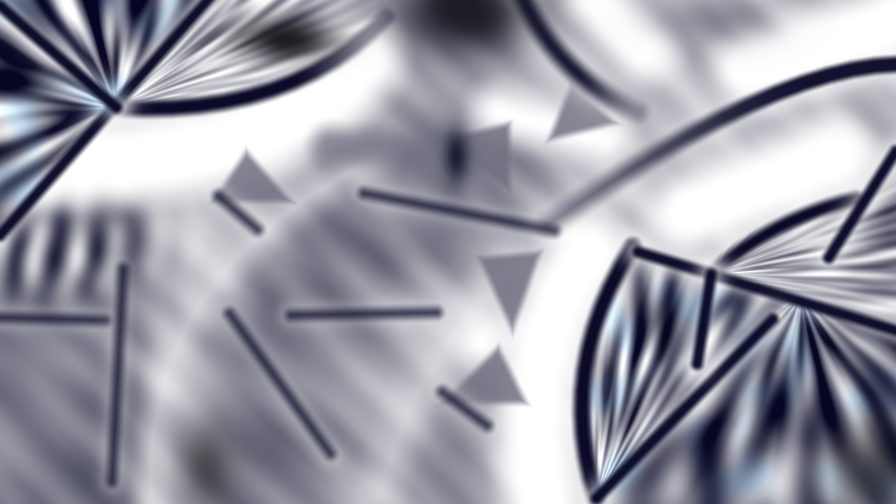
Give the GLSL for this background, as a WebGL 1 fragment shader.

```glsl
precision highp float;
// Abstract glasswork: grey ribbons and white pools crossed by navy leading with
// pale halos. Panes hold gradient noise fanned around hubs. One tone value is
// painted in layers, then coloured.
uniform vec2 u_resolution;

const vec2 CANVAS = vec2(16, 9);
const vec3 NAVY = vec3(.025, .025, .14);
const vec3 WHITE = vec3(1);
const vec3 SOOT = vec3(.11, .11, .12);
const vec3 ICE = vec3(.87, .97, 1.03);
const float BASE_TONE = .72;
const float WEDGE_TONE = .42;
const float HALO = .65;
const float STREAK = .95;
const float EDGE = .09;
const float BLUR = .4;
const vec2 HUB_NW = vec2(2.08, 7.08);
const vec2 HUB_E = vec2(12.7, 4.1);
const vec2 HUB_S = vec2(10.65, .1);
const vec2 HUB_SE = vec2(14.3, 3.7);

vec2 p;
float tone = BASE_TONE;

vec2 gradient(vec2 i) {
  float a = 6.2832 * fract(sin(dot(i, vec2(127.1, 311.7))) * 43758.5);
  return vec2(cos(a), sin(a));
}

float corner(vec2 i, vec2 f, vec2 o) { return dot(gradient(i + o), f - o); }

float noise(vec2 q) {
  vec2 i = floor(q), f = q - i, u = f * f * (3. - 2. * f), e = vec2(1, 0);
  return mix(mix(corner(i, f, e.yy), corner(i, f, e), u.x),
             mix(corner(i, f, e.yx), corner(i, f, e.xx), u.x), u.y);
}

// Streaks running outwards from a hub
float fan(vec2 d, float spokes) {
  return noise(vec2(atan(d.x, d.y) * spokes, length(d) * .75));
}

// Distances to a segment and to a quadratic curve
float seg(vec4 s) {
  vec2 d = s.zw - s.xy, q = p - s.xy;
  return length(q - d * clamp(dot(q, d) / dot(d, d), 0., 1.));
}

float curve(vec4 s, vec2 c) {
  float d = 99.;
  vec2 last = s.xy;
  for (int i = 1; i <= 12; i++) {
    float k = float(i) / 12.;
    vec2 next = mix(mix(s.xy, s.zw, k), mix(s.zw, c, k), k);
    d = min(d, seg(vec4(last, next)));
    last = next;
  }
  return d;
}

// Signed distance, positive on the left of the line
float side(vec4 s) {
  vec2 d = normalize(s.zw - s.xy), q = p - s.xy;
  return d.x * q.y - d.y * q.x;
}

float inside(float d) { return smoothstep(-EDGE, EDGE, d); }
float band(float d, float w, float soft) { return 1. - smoothstep(w - soft, w + soft, d); }
float blob(vec4 s) { vec2 q = (p - s.xy) / s.zw; return exp(-dot(q, q)); }
void shade(float target, float mask) { tone = mix(tone, target, mask); }
void pool(float d, float w) { shade(1., band(d, w, BLUR)); }

// Clockwise triangle
void wedge(vec4 s, vec2 c) {
  float d = max(side(s), max(side(vec4(s.zw, c)), side(vec4(c, s.xy))));
  shade(WEDGE_TONE, .85 * inside(-d));
}

void ink(float d, float w, float soft, float depth) {
  shade(1., HALO * depth * depth * exp(-d * d / (7. * w * w)));
  shade(0., depth * band(d, w, soft));
}
void strut(vec4 s) { ink(seg(s), .09, .11, .72); }
void lead(vec4 s) { ink(seg(s), .1, .07, .96); }

void main() {
  p = gl_FragCoord.xy / u_resolution * CANVAS;

  // Grey ribbons and shadows
  shade(.46, .9 * band(curve(vec4(5, 0, 4.5, 4), vec2(8.3, 6)), 1.3, .8));
  shade(.45, smoothstep(3., 2.2, p.x) * smoothstep(5.7, 5.1, p.y));
  shade(.1, blob(vec4(8.2, 8.8, 1.4, .9)));
  shade(.5, blob(vec4(8.1, .6, .8, 1.4)));
  shade(.88, .8 * band(curve(vec4(2.7, 0, 2.5, 4.2), vec2(6.8, 6.2)), .15, BLUR));
  shade(.85, .7 * band(curve(vec4(6.8, .2, 7.8, 4), vec2(11.5, 5.8)), .25, BLUR));

  // White pools
  pool(curve(vec4(.9, 6.1, 4.8, 6), vec2(6.4, 7.9)), .72);
  pool(curve(vec4(9.7, 0, 9.2, 2.6), vec2(10.5, 4.5)), .65);
  pool(seg(vec4(10.6, 9, 11.5, 8.1)), .5);
  pool(seg(vec4(13.4, 7.8, 16, 8.6)), .65);
  pool(seg(vec4(12.3, 5.2, 14.9, 6.2)), .65);
  pool(seg(vec4(8.9, 7, 10.8, 6.5)), BLUR);
  shade(1., blob(vec4(8.6, 2.9, .6, .6)));
  shade(.4, .8 * blob(vec4(12.8, 8.7, 1, .45)));

  // Drifting streaks and pale bars
  tone += STREAK * tone * (1. - tone) * noise(vec2((p.x + p.y) * 1.3, (p.y - p.x) * .4));
  tone += .38 * sin(9. * p.x - p.y + 2. * noise(p * .7)) * blob(vec4(.9, 4.5, 1.5, .65));

  // Soft wedges
  wedge(vec4(8.55, 4.4, 9.65, 4.5), vec2(9.15, 3.1));
  wedge(vec4(3.8, 5.4, 4.4, 6.3), vec2(5.2, 5.4));
  wedge(vec4(7.9, 1.8, 8.9, 2.8), vec2(9.4, 1.8));
  wedge(vec4(9.8, 6.5, 10.2, 7.5), vec2(11, 6.8));
  wedge(vec4(7.9, 6.5, 9.1, 6.8), vec2(9.1, 5.6));
  shade(WEDGE_TONE, .7 * band(seg(vec4(5.9, 6.4, 8, 6.2)), .3, .25));
  shade(.05, .9 * blob(vec4(8.15, 6.2, .22, .5)));

  // Streaked panes
  vec4 mullion = vec4(0, 4.8, 3.8, 9.1), roof = vec4(11.4, 4.5, 16, 3.1);
  vec4 brace = vec4(HUB_S, 13.8, 3.3);
  float below = inside(-side(roof)), dx = p.x - HUB_NW.x, dy = p.y - 1.7;
  float nw = inside(side(mullion)), south = below * inside(side(brace));
  south *= inside(p.x - 10.4 - .11 * dy * dy);
  float se = below * inside(-side(brace));
  float bay = (1. - nw) * inside(p.y - 7.1 - .07 * dx * dx) * smoothstep(7.4, 6.2, p.x);
  float east = (1. - below) * inside(4.1 + .85 * sqrt(max(p.x - HUB_E.x, 0.)) - p.y);
  shade(.4 + 1.2 * fan(p - HUB_NW, 6.), nw);
  shade(.68 + .7 * fan(p - HUB_NW, 22.), bay);
  shade(.45 + 1.2 * fan(p - HUB_S, 13.), south);
  shade(.38 + .9 * fan(HUB_SE - p, 6.), se);
  shade(.62 + .7 * fan(p - HUB_E, 20.), east * step(HUB_E.x, p.x));
  tone = clamp(tone, 0., 1.);

  // Faint struts
  strut(vec4(0, 3.33, 1.9, 3.28));
  strut(vec4(5.2, 3.37, 7.8, 3.42));
  strut(vec4(6.5, 5.55, 9.9, 4.88));
  strut(vec4(2.2, 4.2, 2, .4));
  strut(vec4(4.1, 3.4, 5.9, .9));
  strut(vec4(3.9, 5.5, 4.6, 4.9));
  strut(vec4(7.9, 2, 8.7, 1.4));

  // Navy leading
  float fade = smoothstep(9.5, 14.5, p.x);
  ink(curve(vec4(9.8, 5, 13.8, 7.8), vec2(16, 7.85)), .14, .2 - .13 * fade, .45 + .5 * fade);
  ink(curve(vec4(9.3, 9.1, 10, 7.6), vec2(11.4, 7)), .15, .14, .9 - .6 * smoothstep(10.3, 11.4, p.x));
  ink(curve(vec4(HUB_NW, 5.2, 6.9), vec2(6.9, 8.7)), .14, EDGE, .98 - .6 * smoothstep(5.2, 6.9, p.x));
  ink(curve(vec4(11.3, 4.6, 9.9, 2.4), HUB_S), .14, EDGE, .98);
  ink(curve(vec4(HUB_E, 13.8, 5.1), vec2(15.3, 5.45)), .12, EDGE, .98);
  lead(mullion);
  lead(vec4(0, 8.9, HUB_NW));
  lead(roof);
  lead(vec4(16, 6.3, 14.8, 4.4));
  lead(brace);
  lead(vec4(HUB_E, 12.45, 2.5));

  // Icy panes and sooty hollows
  vec3 color = mix(NAVY, WHITE, tone);
  color *= mix(WHITE, ICE, (nw + south + se) * smoothstep(-.1, .4, noise(p * 1.3)));
  float soot = blob(vec4(5.1, 8.3, .8, .35)) + .8 * blob(vec4(8.4, 8.8, 1, .55));
  soot += .6 * blob(vec4(3.7, .7, .5, .8)) + .6 * blob(vec4(15.5, .6, .6, .8));
  gl_FragColor = vec4(mix(color, SOOT, min(soot, 1.)), 1);
}
```
